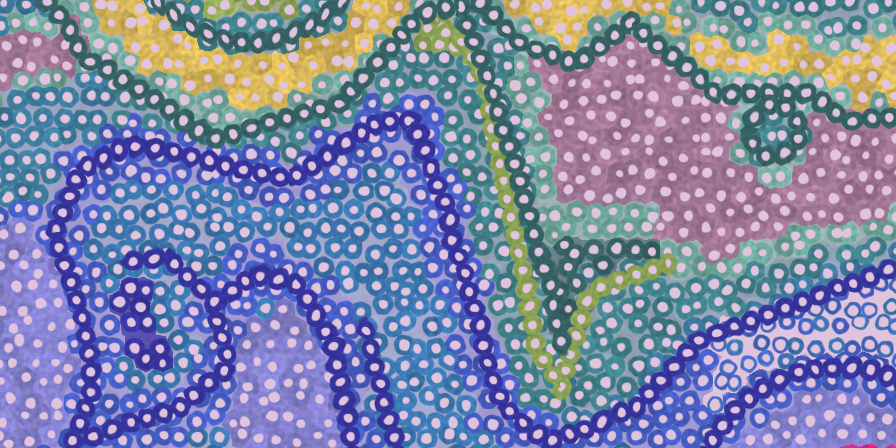
Reproduce this pattern procedurally as a Shadertoy shader.

```glsl
// Hand-inked bands of small rings: blue pools, green chains, yellow and mauve fields.
#define RING_SPACING 4.2
#define RING_RADIUS 2.35
#define HOLE_RADIUS 1.08
#define LINK_LENGTH 4.1
#define LINK_RADIUS 2.3
#define WOBBLE 1.3
#define GRAIN 0.22

// Inks; alpha is how far each fills the gaps between rings
const vec4 YELLOW = vec4(.83,.7,.33,.9), MAUVE = vec4(.62,.45,.57,.9);
const vec4 LAVENDER = vec4(.5,.49,.8,.9), MAGENTA = vec4(.83,.12,.48,.9);
const vec4 BLUE = vec4(.27,.36,.76,.4), INDIGO = vec4(.21,.2,.61,.8);
const vec4 CYAN = vec4(.23,.46,.68,.35), TEAL = vec4(.25,.5,.54,.5);
const vec4 PINE = vec4(.21,.38,.39,.7), SEAFOAM = vec4(.43,.65,.6,.6);
const vec4 OLIVE = vec4(.54,.63,.32,.6);
const vec3 PAPER = vec3(.88,.77,.87);

// Guide curves as x,y pairs on a canvas 200 wide and 100 high
const int poolLeft[16] = int[](14,-4, 21,13, 19,28, 12,48, 18,62, 29,68, 65,60, 85,73);
const int poolRight[16] = int[](85,73, 92,73, 100,52, 112,9, 122,1, 142,9, 156,24, 204,42);
const int greenLine[16] = int[](9,101, 20,87, 48,69, 76,77, 94,97, 103,99, 113,71, 126,22);
const int mauveTop[16] = int[](106,101, 117,89, 129,86, 141,95, 160,79, 180,79, 190,73, 202,74);
const int mauveBase[16] = int[](118,88, 125,52, 145,54, 150,46, 159,42, 172,46, 188,51, 202,53);
const int innerLoop[16] = int[](19,2, 40,9, 51,18, 48,32, 57,39, 66,37, 74,25, 79,-2);
const int oliveVine[16] = int[](94,95, 102,92, 108,82, 112,62, 120,22, 125,13, 132,35, 149,41);
const vec2 HILL = vec2(187,-14), POCKET = vec2(173,71);

vec3 col;
float rough, soft, grain;

vec2 hash2(vec2 p) {
  return fract(sin(vec2(dot(p, vec2(127.1,311.7)), dot(p, vec2(269.5,183.3)))) * 43758.5);
}
float gradientNoise(vec2 p) {
  vec2 i = floor(p), f = p - i, u = f*f*(3. - 2.*f), o = vec2(1,0);
  return 2. * mix(
    mix(dot(hash2(i) - .5, f), dot(hash2(i + o) - .5, f - o), u.x),
    mix(dot(hash2(i + o.yx) - .5, f - o.yx), dot(hash2(i + 1.) - .5, f - 1.), u.x), u.y);
}
// Distance and arc length along a segment or circle
vec2 segment(vec2 p, vec2 a, vec2 b) {
  vec2 e = b - a;
  float t = clamp(dot(p - a, e) / dot(e, e), 0., 1.);
  return vec2(length(p - a - e*t), t*length(e));
}
vec2 circle(vec2 p, float r) { return vec2(abs(length(p) - r), atan(p.y, p.x)*r); }

// Distance, arc length, and 1 if p lies below the curve
vec3 trace(vec2 p, int v[16]) {
  vec3 best = vec3(1e3,0,0);
  float run = 0.;
  for (int i = 0; i < 14; i += 2) {
    vec2 a = vec2(v[i], v[i+1]), b = vec2(v[i+2], v[i+3]), s = segment(p, a, b);
    if (s.x < best.x) best.xy = vec2(s.x, run + s.y);
    if ((p.x < a.x) != (p.x < b.x) && p.y < a.y + (b.y - a.y)*(p.x - a.x)/(b.x - a.x))
      best.z = 1. - best.z;
    run += length(b - a);
  }
  return best;
}
float yellowArch(vec2 p) {
  float x = p.x - 56.;
  return (p.y - 82.5 - .018*x*x) / sqrt(1. + .0013*x*x);
}
bool oval(vec2 p, vec2 c, vec2 r) { return length((p - c)/r) < 1.; }

// Ink of the ring centred at p
vec4 field(vec2 p) {
  vec3 l = trace(p, poolLeft), r = trace(p, poolRight), g = trace(p, greenLine);
  float shore = min(l.x, r.x);
  if (l.z != r.z) { // blue pool
    float hill = length(p - HILL);
    if (oval(p, vec2(196,-2), vec2(9,5))) return MAGENTA;
    if (hill < 27. || oval(p, vec2(64,4), vec2(12.5,28))) return LAVENDER;
    if (segment(p, vec2(31,32), vec2(34,21)).x < 4.5) return INDIGO;
    if (hill > 35. && p.x > 158.) return vec4(mix(BLUE, CYAN, hash2(p).x).rgb, 0);
    return min(shore, trace(p, innerLoop).x) < 6.5 || p.x > 140. ? BLUE : CYAN;
  }
  if (p.x < 103. || g.z > .5) { // left bank
    float cloud = segment(p, vec2(-2,85), vec2(16,90)).x, arch = yellowArch(p);
    if (cloud < 4.2) return MAUVE;
    if (oval(p, vec2(3,23), vec2(13,28))) return LAVENDER;
    if (abs(arch) < 5.) return YELLOW;
    if (arch > 5.) return arch > 13. ? OLIVE : TEAL;
    if (cloud < 8. || g.z < .5 && p.x > 9.) return SEAFOAM;
    if (oval(p, vec2(98,92), vec2(7,5))) return OLIVE;
    if (shore < 5. || p.y < 55. && p.x < 30.) return BLUE;
    return p.x < 25. ? mix(TEAL, CYAN, .5) : TEAL;
  }
  vec3 top = trace(p, mauveTop), base = trace(p, mauveBase);
  if (top.z < .5) { // yellow ridge
    float crest = 115.7 + 2.*sin(p.x*.3 - 45.) - .06*p.x - 14.*smoothstep(144., 154., p.x);
    if (p.y > crest) return p.y > crest + 4. ? TEAL : SEAFOAM;
    return top.x < 4. ? SEAFOAM : YELLOW;
  }
  if (oval(p, POCKET, vec2(9,12))) return length(p - POCKET) < 7. ? TEAL : SEAFOAM;
  if (base.z < .5 && p.x > 118.) return MAUVE;
  if (segment(p, vec2(122,43), vec2(145,44)).x < 3.5 ||
      segment(p, vec2(126,40), vec2(126,24)).x < 4.5) return PINE;
  return base.x < 4.5 ? SEAFOAM : shore < 4. ? mix(TEAL, CYAN, .6) : TEAL;
}
// Ink disc with a paper hole
void ring(float r, float outer, float hole, vec3 ink) {
  col = mix(col, ink, smoothstep(soft, -soft, r + rough - outer));
  col = mix(col, PAPER, smoothstep(soft, -soft, r + rough - hole));
}
void chain(vec2 path, vec4 ink) {
  float along = (fract(path.y/LINK_LENGTH) - .5)*LINK_LENGTH;
  ring(length(vec2(along, path.x)), LINK_RADIUS, HOLE_RADIUS*.9, ink.rgb*grain);
}
void mainImage(out vec4 fragColor, in vec2 fragCoord) {
  vec2 p = fragCoord/iResolution.xy*vec2(200,100), cell = floor(p/RING_SPACING), centre = p;
  soft = max(.22, 70./iResolution.y);
  rough = .5*gradientNoise(p*.6);
  grain = 1. + GRAIN*gradientNoise(p*.9 + 7.);
  // Nearest scattered ring
  float nearest = 1e3;
  for (int k = 0; k < 9; k++) {
    vec2 id = cell + vec2(k%3 - 1, k/3 - 1);
    vec2 c = (id + .5 + .55*(hash2(id) - .5) + vec2(.25 - .5*mod(id.y, 2.), 0))*RING_SPACING;
    if (length(p - c) < nearest) { nearest = length(p - c); centre = c; }
  }
  vec4 ink = field(centre + WOBBLE*gradientNoise(centre*.12));
  vec2 seed = hash2(centre);
  ink.rgb *= (.9 + .2*seed.x)*grain;
  col = mix(PAPER, ink.rgb, ink.a);
  ring(nearest, RING_RADIUS*(ink.a > 0. ? 1. : .8), HOLE_RADIUS*(.75 + .4*seed.y), ink.rgb);
  // Linked chains
  vec2 q = p + WOBBLE*gradientNoise(p*.12);
  chain(trace(q, oliveVine).xy, OLIVE);
  chain(trace(q, greenLine).xy, PINE);
  chain(trace(q, mauveTop).xy, PINE);
  chain(circle(q - POCKET, 5.5), PINE);
  if (q.x < 80.) chain(vec2(yellowArch(q) - 8., q.x*1.1), PINE);
  chain(trace(q, poolLeft).xy, INDIGO);
  chain(trace(q, poolRight).xy, INDIGO);
  chain(trace(q, innerLoop).xy, INDIGO);
  chain(circle(q - HILL, 32.), INDIGO);
  chain(segment(q, vec2(81,28), vec2(89,-2)), INDIGO);
  chain(segment(q, vec2(28,42), vec2(37,42)), INDIGO);
  chain(segment(q, vec2(37,42), vec2(48,33)), INDIGO);
  fragColor = vec4(col, 1);
}
```
